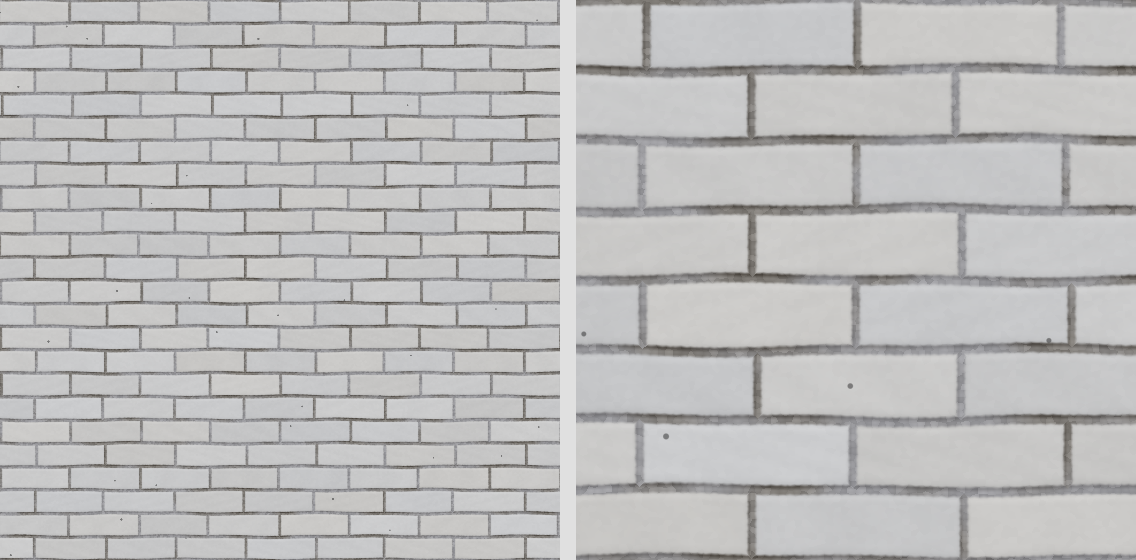
Left: the whole. Right: its middle third, enlarged.
A WebGL 1 fragment shader for this texture:

```glsl
precision highp float;
// Pale grey brick wall in running bond, 8 bricks across and 24 courses, with weathered mortar.
uniform vec2 u_resolution;

const float TAU = 6.2831853;
const vec2 BRICKS = vec2(8.0, 24.0);

float hash(vec2 p) {
  p = fract(p * vec2(0.1031, 0.1137) + 0.173);
  p += dot(p, p.yx + 33.33);
  return fract((p.x + p.y) * p.x * 7.31);
}

// Wrapping cellular noise: distance to the nearest point, and that point's random value
vec2 cellular(vec2 uv, vec2 period) {
  vec2 p = uv * period;
  vec2 nearest = vec2(9.0, 0.0);
  for (int y = -1; y <= 1; y++) {
    for (int x = -1; x <= 1; x++) {
      vec2 cell = floor(p) + vec2(x, y);
      vec2 id = mod(cell, period);
      vec2 point = cell + 0.1 + 0.8 * vec2(hash(id), hash(id + 57.0));
      float d = length(p - point);
      if (d < nearest.x) nearest = vec2(d, hash(id + 113.0));
    }
  }
  return nearest;
}

// Broad stains from layered sines, about -1 to 1
float stains(vec2 uv) {
  vec2 a = TAU * uv;
  return 0.4 * sin(3.0 * a.x + 2.0 * a.y + 2.0 * sin(2.0 * a.y - a.x))
       + 0.3 * sin(7.0 * a.x - 5.0 * a.y + 1.5 * sin(4.0 * a.x))
       + 0.3 * sin(13.0 * a.x + 11.0 * a.y + 2.0 * sin(9.0 * a.y));
}

void main() {
  vec2 uv = gl_FragCoord.xy / u_resolution;
  vec2 p = uv * BRICKS;
  float soft = max(0.0011, 0.6 / u_resolution.y);
  vec2 grain = cellular(uv, vec2(220.0, 260.0));
  float stain = stains(uv);

  // Nearest bed joint, slightly wavy along its length
  float bed = floor(p.y + 0.5);
  float phase = TAU * hash(vec2(mod(bed, BRICKS.y), 7.0));
  float wave = 0.022 * sin(TAU * 3.0 * uv.x + phase) + 0.014 * sin(TAU * 8.0 * uv.x + 3.0 * phase);
  float dy = p.y - bed - wave;
  float row = mod(bed - step(dy, 0.0), BRICKS.y);

  // Nearest upright joint, shifted a little from its regular place
  float x = p.x + 0.5 * mod(row + 1.0, 2.0);
  float upright = floor(x + 0.5);
  vec2 jointId = vec2(mod(upright, BRICKS.x), row);
  float jointRandom = hash(jointId + 31.0);
  float shift = 0.045 * (jointRandom - 0.5) + 0.035 * (hash(vec2(row, 91.0)) - 0.5);
  float dx = x - upright - shift;
  vec2 brickId = vec2(mod(upright - step(dx, 0.0), BRICKS.x), row);

  // Distance into the brick from each kind of joint, with rough edges
  float rough = 0.0007 * (grain.x - 0.5);
  float bedEdge = abs(dy) / BRICKS.y - 0.0029 - rough;
  float uprightEdge = abs(dx) / BRICKS.x - 0.0024 - rough;
  float edge = min(bedEdge, uprightEdge);
  float face = smoothstep(-soft, soft, edge);

  // Brick face: own tone, faint streaks, paler upper rim and rare dark pits
  float tone = hash(brickId + 5.0);
  float warmth = hash(brickId + 71.0) - 0.5;
  vec3 brick = vec3(0.785) + 0.028 * (tone - 0.5) + warmth * vec3(0.012, 0.003, -0.014);
  brick += 0.006 * stain + 0.012 * (grain.y - 0.5);
  brick += 0.004 * sin(TAU * (17.0 * uv.x + 2.0 * sin(TAU * 5.0 * uv.y)) + 9.0 * tone);
  float rim = smoothstep(0.006, 0.001, bedEdge);
  brick += rim * (dy < 0.0 ? 0.025 : -0.02);
  brick -= 0.035 * smoothstep(0.0025, 0.0, edge);
  vec2 pit = cellular(uv + 0.37, vec2(32.0));
  float pitSize = 0.025 + 0.03 * fract(pit.y * 83.0);
  brick *= 1.0 - 0.4 * step(0.96, pit.y) * smoothstep(pitSize + 0.03, pitSize, pit.x);

  // Mortar: cool grey to brown, grainy, shaded under the bricks above
  float onBed = step(bedEdge, uprightEdge);
  float dirt = smoothstep(-0.5, 0.8, stain + 0.9 * (1.0 - onBed) * (jointRandom - 0.45));
  vec3 mortar = mix(vec3(0.60, 0.60, 0.615), vec3(0.50, 0.485, 0.465), dirt);
  mortar += 0.10 * (grain.y - 0.5) + 0.05 * (0.45 - grain.x);
  float bedShade = smoothstep(-0.0006, 0.0024, dy / BRICKS.y);
  float sideShade = smoothstep(0.0002, -0.0022, dx / BRICKS.x);
  float shade = mix(0.5 * sideShade, bedShade, onBed);
  mortar -= shade * (0.10 + 0.09 * dirt) * vec3(0.97, 1.0, 1.03);

  gl_FragColor = vec4(mix(mortar, brick, face), 1.0);
}
```
